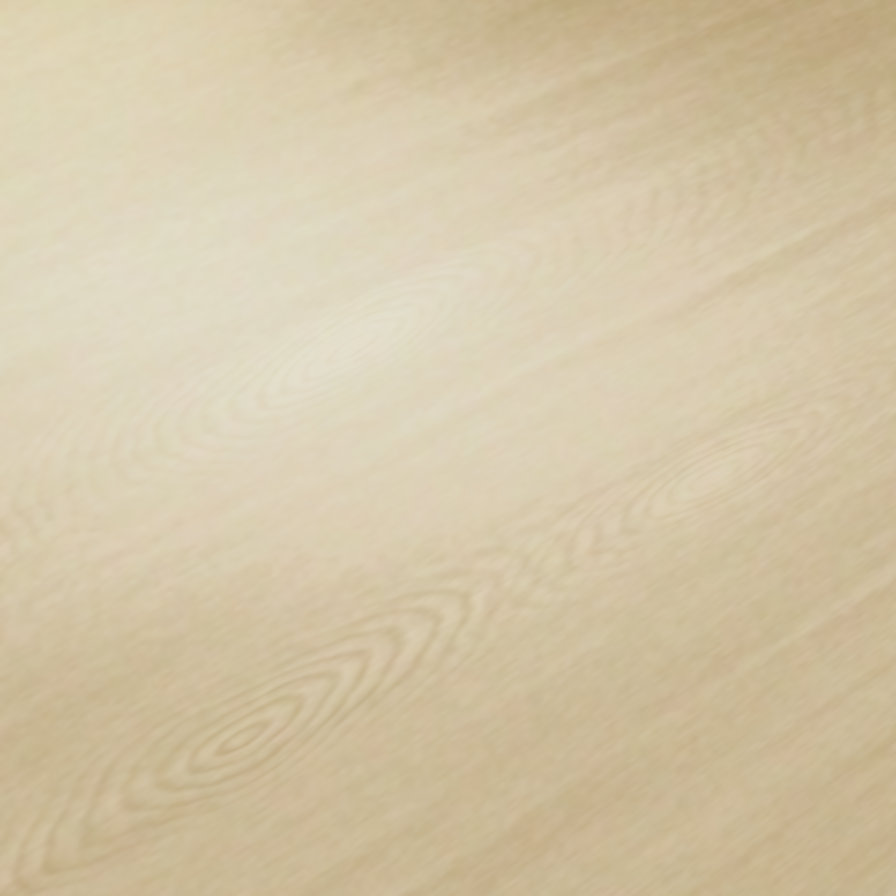
Reproduce this texture procedurally as a WebGL 1 fragment shader.

```glsl
precision highp float;
// Pale, softly lit wooden boards in perspective, with cathedral grain and knots.
uniform vec2 u_resolution;

#define DARK_TAN vec3(0.770, 0.695, 0.550)
#define CREAM vec3(0.855, 0.802, 0.692)
#define PALE_LIGHT vec3(0.885, 0.860, 0.780)
#define GRAIN_SLOPE 0.57
#define SLOPE_FAN 0.26
#define RING_CONTRAST 0.15
#define RING_WOBBLE 0.036
#define STREAK_CONTRAST 0.13
#define SEAM_CONTRAST 0.10
#define SPECKLE_CONTRAST 0.11
#define COLOR_MOTTLE 0.014

float hash(vec2 p) {
  vec3 q = fract(vec3(p.xyx) * 0.1031);
  q += dot(q, q.yzx + 33.33);
  return fract((q.x + q.y) * q.z);
}

// Value noise centred on zero
float noise(vec2 p) {
  vec2 cell = floor(p);
  vec2 f = fract(p);
  f = f * f * (3.0 - 2.0 * f);
  float low = mix(hash(cell), hash(cell + vec2(1.0, 0.0)), f.x);
  float high = mix(hash(cell + vec2(0.0, 1.0)), hash(cell + vec2(1.0, 1.0)), f.x);
  return mix(low, high, f.y) - 0.5;
}

float fbm(vec2 p) {
  float sum = 0.0;
  float weight = 0.6;
  for (int i = 0; i < 3; i++) {
    sum += weight * noise(p);
    p = p * 2.1 + 17.3;
    weight *= 0.5;
  }
  return sum;
}

float glow(vec2 p, vec2 center, vec2 radius) {
  vec2 d = (p - center) / radius;
  return exp(-dot(d, d));
}

// Converts a canvas point to (along, across) the boards, whose lines fan out
vec2 boardSpace(vec2 p) {
  return vec2(p.x, (p.y - GRAIN_SLOPE * p.x) / (1.0 - SLOPE_FAN * p.x));
}

// Elongated rings around a knot, fading away from the board's heart
float cathedral(vec2 board, vec2 knot, float halfWidth, float reach, float frequency) {
  vec2 d = board - knot;
  float wobble = fbm(board * vec2(9.0, 22.0) + knot * 31.0);
  d.y += 0.025 * noise(vec2(board.x * 7.0, knot.y * 40.0));
  float radius = length(vec2(d.x, d.y * 2.6)) + RING_WOBBLE * wobble;
  float phase = 6.2832 * radius * frequency;
  float rings = sin(phase) + 0.25 * sin(2.0 * phase + 0.8);
  float patches = 0.8 + 0.9 * noise(board * vec2(6.0, 14.0) + 5.0);
  return rings * patches * glow(d, vec2(0.0), vec2(reach, halfWidth));
}

// A light bevel with a faint shadow beside it
float seam(vec2 board, float position) {
  float d = board.y - position + 0.004 * noise(board * vec2(8.0, 2.0));
  float bevel = exp(-d * d / 0.00009);
  float shadow = exp(-pow((d + 0.022) / 0.016, 2.0));
  return (bevel - 0.6 * shadow) * smoothstep(0.1, 0.65, board.x);
}

// Window light: broad pool, upper left haze, bright spot and dim corner
float lighting(vec2 p, vec2 board) {
  float light = 0.09 + 0.80 * glow(p, vec2(0.30, 0.64), vec2(0.60, 0.30));
  light += 0.42 * glow(p, vec2(0.0, 0.96), vec2(0.32, 0.26));
  light += 0.20 * glow(board, vec2(0.39, 0.43), vec2(0.13, 0.045));
  light -= 0.36 * glow(p, vec2(0.85, 1.02), vec2(0.40, 0.17));
  return light;
}

vec3 woodColor(float tone) {
  vec3 color = mix(DARK_TAN, CREAM, min(tone * 2.0, 1.0));
  return mix(color, PALE_LIGHT, clamp(tone * 2.0 - 1.0, 0.0, 1.2));
}

void main() {
  vec2 p = gl_FragCoord.xy / u_resolution;
  vec2 board = boardSpace(p);
  float tone = lighting(p, board);

  // Growth rings on two boards
  float rings = 0.75 * cathedral(board, vec2(0.39, 0.43), 0.055, 0.60, 37.0);
  rings += 1.2 * cathedral(board, vec2(0.27, 0.03), 0.065, 0.30, 27.0);
  rings += 0.6 * cathedral(board, vec2(0.80, 0.02), 0.050, 0.28, 34.0);
  tone += RING_CONTRAST * rings;
  tone += 0.16 * glow(board, vec2(0.79, 0.015), vec2(0.05, 0.025));

  // Long fibres, broad bands and board joints
  float fibres = noise(board * vec2(5.0, 60.0)) + 0.8 * noise(board * vec2(2.0, 17.0) + 9.0);
  tone += STREAK_CONTRAST * fibres;
  tone += SEAM_CONTRAST * (seam(board, 0.30) + seam(board, -0.28) + seam(board, 0.66));

  // Short pores and soft colour mottling
  float pores = noise(board * vec2(75.0, 170.0)) + 0.7 * noise(p * 120.0 + 40.0);
  tone += SPECKLE_CONTRAST * pores;
  vec3 color = woodColor(tone);
  color += COLOR_MOTTLE * noise(p * 38.0 + 70.0) * vec3(1.0, -0.6, 0.4);
  color += COLOR_MOTTLE * noise(p * 55.0 + 20.0) * vec3(0.1, 0.2, -1.2);
  color.b -= 0.03 * glow(p, vec2(0.0, 0.98), vec2(0.35, 0.2));

  gl_FragColor = vec4(clamp(color, 0.0, 1.0), 1.0);
}
```
